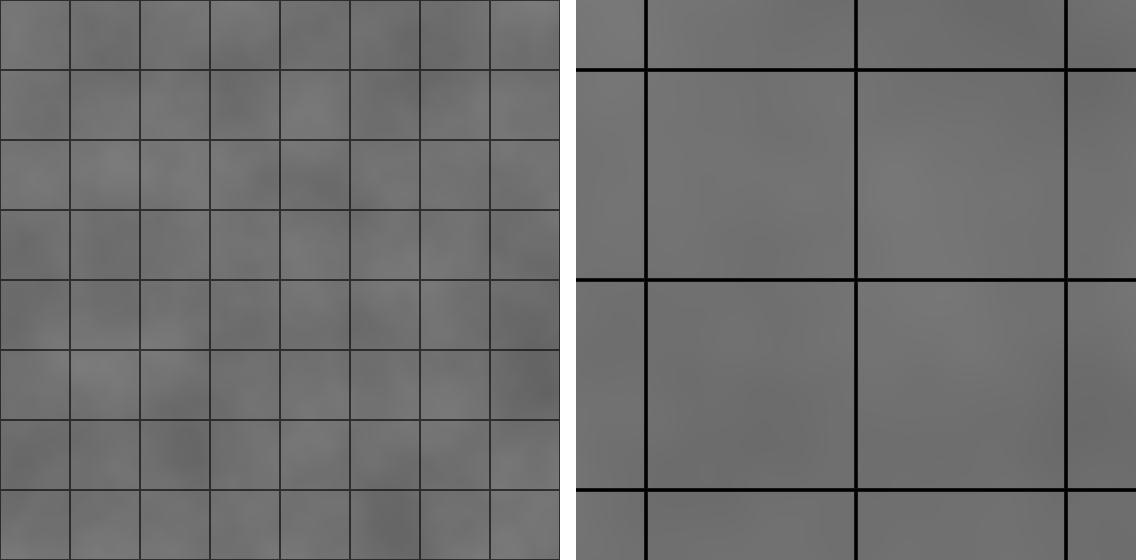
Left, the full canvas; right, a detail of the centre.
A Shadertoy shader for this pattern:

```glsl
vec2 hashGradient(vec2 cell) {
    vec2 q = fract(cell * vec2(0.1031, 0.1137) + 0.37);
    q += dot(q, q.yx + 33.33);
    float angle = 6.2832 * fract((q.x + q.y) * q.x * 17.3);
    return vec2(cos(angle), sin(angle));
}

float gradientNoise(vec2 p) {
    vec2 i = floor(p), f = p - i;
    vec2 u = f * f * f * (f * (f * 6.0 - 15.0) + 10.0);
    vec2 e = vec2(1.0, 0.0);
    float bottom = mix(dot(hashGradient(i), f),
                       dot(hashGradient(i + e), f - e), u.x);
    float top = mix(dot(hashGradient(i + e.yx), f - e.yx),
                    dot(hashGradient(i + 1.0), f - 1.0), u.x);
    return mix(bottom, top, u.y);
}

// Soft clouds summed over octaves
float cloudNoise(vec2 p) {
    float sum = 0.0, amplitude = 1.0;
    for (int octave = 0; octave < 4; octave++) {
        sum += amplitude * gradientNoise(p);
        p = mat2(1.6, 1.2, -1.2, 1.6) * p + 7.3;
        amplitude *= 0.5;
    }
    return sum;
}

void mainImage(out vec4 fragColor, in vec2 fragCoord) {
    vec2 uv = fragCoord / iResolution.xy;
    float pixel = 1.0 / min(iResolution.x, iResolution.y);

    // Mottled grey surface
    float grey = 0.441 + 0.065 * cloudNoise(uv * 4.0 + 3.7);

    // Thin dark joints of an eight by eight grid
    vec2 toJoint = (0.5 - abs(fract(uv * 8.0) - 0.5)) / 8.0;
    float distanceToJoint = min(toJoint.x, toJoint.y);
    float joint = clamp((0.00108 - distanceToJoint) / pixel + 0.5, 0.0, 1.0);

    fragColor = vec4(vec3(mix(grey, 0.0, joint)), 1.0);
}
```
